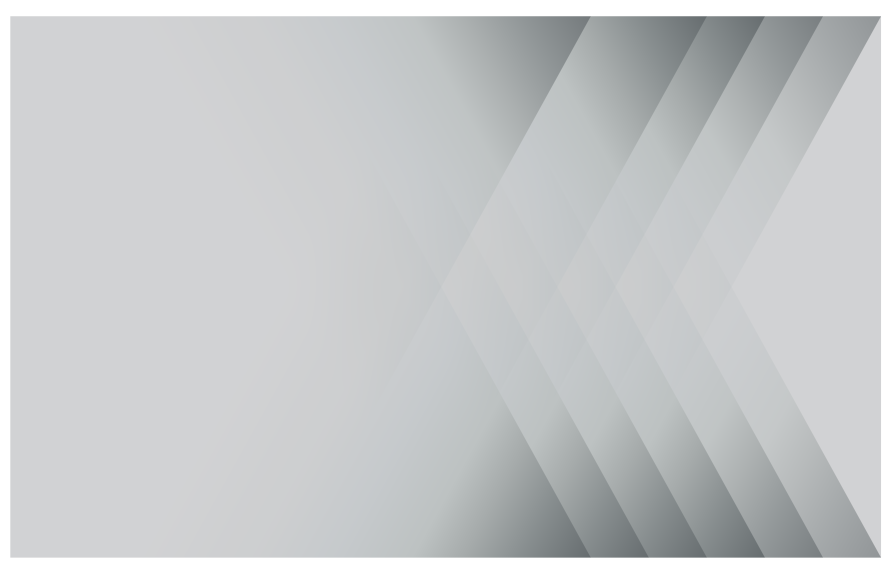
This background is drawn by a WebGL 1 fragment shader. Its source:

```glsl
precision highp float;
// Grey panel on a white margin with slanted metallic bands that form arrowheads.
// Bands fan in from the top and bottom edges; each fades from a dark outer
// corner to the plate colour, and the two fans are multiplied together.
uniform vec2 u_resolution;

const vec3 PLATE = vec3(0.82, 0.823, 0.83);
const float SLANT = 0.3433;

// Metal tone at a distance from the dark corner, in panel widths.
vec3 metalRamp(float d) {
  vec3 c = mix(vec3(0.40, 0.425, 0.435), vec3(0.53, 0.555, 0.56), clamp(d / 0.08, 0.0, 1.0));
  c = mix(c, vec3(0.65, 0.67, 0.67), clamp((d - 0.08) / 0.067, 0.0, 1.0));
  c = mix(c, vec3(0.74, 0.76, 0.76), clamp((d - 0.147) / 0.058, 0.0, 1.0));
  c = mix(c, vec3(0.775, 0.79, 0.80), clamp((d - 0.205) / 0.09, 0.0, 1.0));
  c = mix(c, vec3(0.805, 0.81, 0.815), clamp((d - 0.295) / 0.095, 0.0, 1.0));
  return mix(c, PLATE, smoothstep(0.39, 0.53, d));
}

// One fan of bands; height is measured inward from its own panel edge.
// The band numbered "gap" is left out, so its neighbour shows wider.
vec3 bandFan(float x, float height, float gap, float innerStrength, float blur) {
  float across = x + SLANT * height;
  float along = x - SLANT * height;
  vec3 color = PLATE;
  for (int i = 0; i < 6; i++) {
    float k = float(i);
    if (abs(k - gap) < 0.5) continue;
    float edge = 1.0 - k / 15.0;
    float strength = min(0.6 + 0.23 * k, 1.0);
    if (i == 5) strength = innerStrength;
    vec3 tone = mix(PLATE, metalRamp(edge - along), strength);
    color = mix(color, tone, smoothstep(blur, -blur, across - edge));
  }
  return color;
}

void main() {
  vec2 uv = gl_FragCoord.xy / u_resolution;
  vec2 low = vec2(0.0115, 0.0285);
  vec2 high = vec2(0.9833, 0.9717);
  vec2 panel = (uv - low) / (high - low);
  float blur = 0.8 / u_resolution.x;

  // Upper and lower fans darken the same plate.
  vec3 upper = bandFan(panel.x, 1.0 - panel.y, 4.0, 0.87, blur);
  vec3 lower = bandFan(panel.x, panel.y, 9.0, 1.0, blur);
  vec3 color = upper * lower / PLATE;

  // White margin with soft panel edges.
  vec2 inset = min(uv - low, high - uv) * u_resolution;
  vec2 cover = clamp(inset + 0.5, 0.0, 1.0);
  gl_FragColor = vec4(mix(vec3(1.0), color, cover.x * cover.y), 1.0);
}
```
